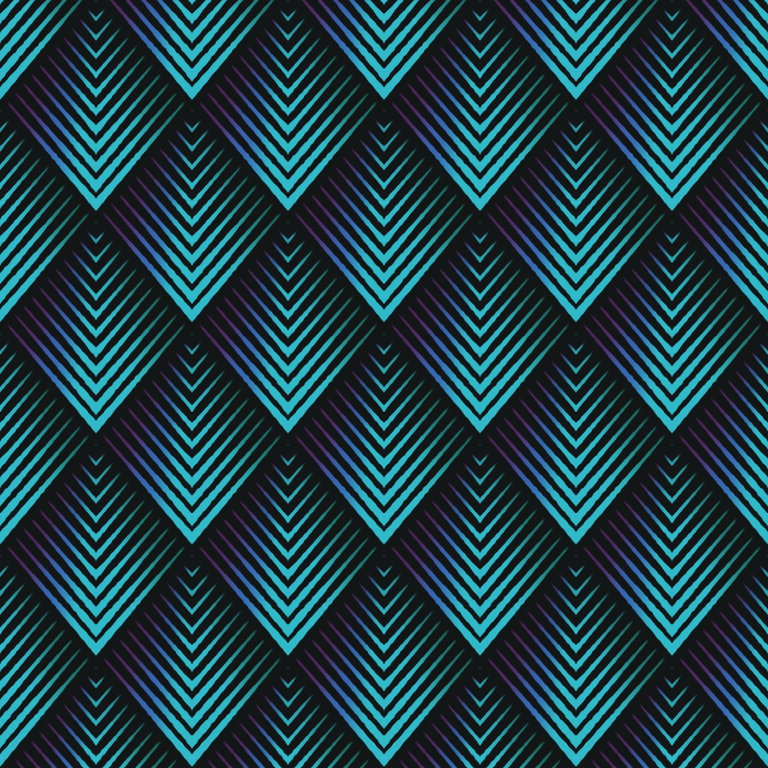
A WebGL 1 fragment shader for this pattern:

```glsl
precision highp float;

uniform vec2 u_resolution;

const vec2 TILE = vec2(0.25, 0.2895);      // diamond width and height
const vec2 ANCHOR = vec2(0.25, 0.5768);    // lower corner of one diamond
const float LINES = 12.0;                  // chevrons per diamond

const vec3 GROUND = vec3(0.075, 0.085, 0.088);
const vec3 CYAN = vec3(0.19, 0.73, 0.79);
const vec3 BLUE = vec3(0.21, 0.40, 0.70);
const vec3 PURPLE = vec3(0.36, 0.16, 0.42);
const vec3 GREEN = vec3(0.11, 0.49, 0.45);

float hash(vec2 p) {
  return fract(sin(dot(p, vec2(127.1, 311.7))) * 43758.55);
}

// Smooth noise along x, independent for each integer row
float rowNoise(float x, float row) {
  float cell = floor(x);
  float t = smoothstep(0.0, 1.0, x - cell);
  return mix(hash(vec2(cell, row)), hash(vec2(cell + 1.0, row)), t) - 0.5;
}

// Skewed coordinates: each diamond becomes a unit square
vec2 diamondCoords(vec2 p) {
  vec2 q = (p - ANCHOR) / TILE;
  return vec2(q.y + q.x, q.y - q.x);
}

// Coverage of a tapering chevron with slightly rough edges
float chevron(float depth, float reach, float blur) {
  float band = depth * LINES;
  float row = floor(band);
  float rough = 0.09 * rowNoise(reach * 42.0, row);
  float halfWidth = mix(0.375, 0.065, reach) + rough * (1.0 - 0.6 * reach);
  float dist = abs(band - row - 0.5) - halfWidth;
  float line = 1.0 - smoothstep(-blur, blur, dist);
  return line * (1.0 - smoothstep(0.92, 0.98, reach));
}

// Left arms run to blue and purple, right arms run to green
vec3 armColor(float along, float leftSide) {
  vec3 left = mix(CYAN, BLUE, smoothstep(0.18, 0.52, along));
  left = mix(left, PURPLE, smoothstep(0.50, 0.82, along));
  vec3 right = mix(CYAN, GREEN, smoothstep(0.35, 0.95, along));
  return mix(right, left, leftSide);
}

void main() {
  vec2 uv = gl_FragCoord.xy / u_resolution;
  vec2 cell = fract(diamondCoords(uv));

  float depth = min(cell.x, cell.y);
  float reach = max(cell.x, cell.y);
  float along = (reach - depth) / max(1.0 - depth, 0.001);
  float leftSide = step(cell.x, cell.y);

  // Edge softness in units of line spacing
  float blur = 0.75 * LINES * length(1.0 / (TILE * u_resolution));
  float ink = chevron(depth, reach, blur);
  ink *= mix(1.0, 0.75, smoothstep(0.55, 1.0, reach));

  vec3 color = mix(GROUND, armColor(along, leftSide), ink);
  gl_FragColor = vec4(color, 1.0);
}
```
